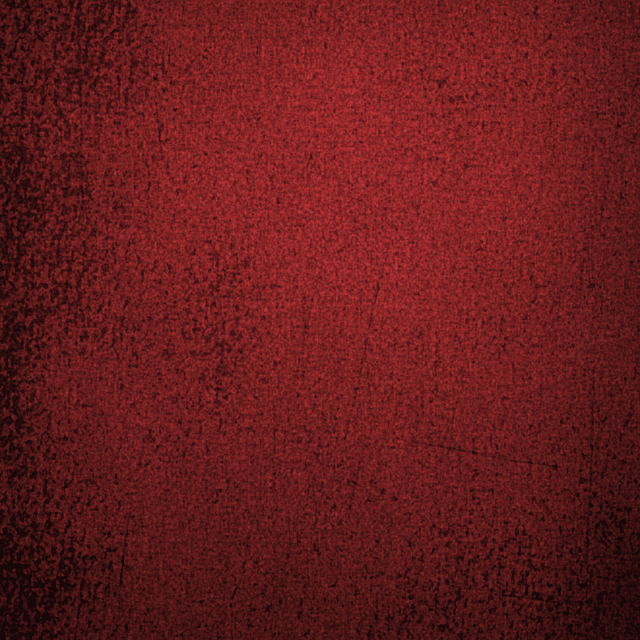
Reproduce this texture procedurally as a WebGL 2 fragment shader.

```glsl
#version 300 es
precision highp float;
// Worn, dark red leathery surface: a soft pool of light over fine grain,
// with speckled stains on the left and lower right and long thin scratches.
// Layers of gradient noise set the tone; a loop scatters the scratches.
uniform vec2 u_resolution;
out vec4 outColor;

vec2 hash2(vec2 p) {
    vec3 q = fract(p.xyx * vec3(0.1031, 0.1030, 0.0973));
    q += dot(q, q.yzx + 33.33);
    return fract((q.xx + q.yz) * q.zy);
}

float corner(vec2 cell, vec2 offset) {
    float angle = 6.2832 * hash2(cell).x;
    return dot(vec2(cos(angle), sin(angle)), offset);
}

// Gradient noise, roughly -1 to 1
float noise(vec2 p) {
    vec2 i = floor(p), f = p - i;
    vec2 u = f * f * f * (f * (f * 6.0 - 15.0) + 10.0);
    vec2 e = vec2(1.0, 0.0);
    float low = mix(corner(i, f), corner(i + e.xy, f - e.xy), u.x);
    float high = mix(corner(i + e.yx, f - e.yx), corner(i + e.xx, f - e.xx), u.x);
    return 1.4 * mix(low, high, u.y);
}

float fbm(vec2 p) {
    float sum = 0.0, amplitude = 0.7;
    for (int i = 0; i < 5; i++) {
        sum += amplitude * noise(p);
        p = mat2(1.6, 1.2, -1.2, 1.6) * p + 17.3;
        amplitude *= 0.55;
    }
    return sum;
}

float blob(vec2 p, vec2 center, vec2 size) {
    vec2 q = (p - center) / size;
    return exp(-dot(q, q));
}

// Tapered groove: dark core with a faint lit rim on one side
float scratch(vec2 p, vec2 start, vec2 run, float width) {
    float along = clamp(dot(p - start, run) / dot(run, run), 0.0, 1.0);
    vec2 away = p - start - run * along;
    float side = dot(away, normalize(vec2(run.y, -run.x)));
    float soft = 0.7 / u_resolution.y + 0.0005;
    float core = 1.0 - smoothstep(width - soft, width + soft, length(away));
    float rim = 1.0 - smoothstep(width - soft, width + soft, length(away) + abs(side - 0.003) - abs(side) + 0.001);
    float taper = smoothstep(0.0, 0.25, along) * (1.0 - smoothstep(0.6, 1.0, along));
    return (core - 0.25 * rim * (1.0 - core)) * taper;
}

float scratches(vec2 p) {
    vec2 q = p + 0.005 * noise(p * 6.0) + 0.0015 * noise(p * 38.0);
    float sum = 0.0;
    for (int i = 0; i < 42; i++) {
        float id = float(i);
        vec2 place = hash2(vec2(id, 3.7)), shape = hash2(vec2(id, 61.2));
        float reach = 0.12 + 0.42 * shape.x * shape.x;
        float strength = 0.25 + 0.75 * shape.y * shape.y;
        vec2 start = vec2(place.x, place.y * 1.1 - 0.15);
        vec2 run = reach * vec2(mix(-0.12, 0.3, fract(shape.y * 7.3)), 1.0);
        if (i >= 38) {         // faint rising marks on the right
            start = vec2(0.6, 0.4) + 0.3 * place;
            run = 0.5 * reach * vec2(0.9, 1.0);
            strength *= 0.5;
        } else if (i >= 28) {  // shallow marks at the lower right
            start = vec2(0.52, 0.03) + vec2(0.33, 0.3) * place;
            run = reach * vec2(1.0, -0.04 - 0.14 * shape.y);
        }
        sum += strength * scratch(q, start, run, 0.0007 + 0.0009 * shape.y);
    }
    return sum * (0.65 + 0.35 * smoothstep(-0.3, 0.3, noise(p * vec2(70.0, 35.0))));
}

void main() {
    vec2 p = gl_FragCoord.xy / u_resolution;
    vec2 leaned = vec2(p.x - 0.13 * p.y, p.y);
    float clouds = fbm(p * 4.0 + 5.0);

    // Broad light, fading toward the borders
    float tone = 0.31 + 0.27 * blob(p, vec2(0.55, 0.73), vec2(0.53, 0.5));
    tone -= 0.13 * smoothstep(0.78, 1.03, p.x) * (1.0 - 0.5 * p.y);
    tone -= 0.06 * (1.0 - smoothstep(0.0, 0.22, p.y)) + 0.03 * smoothstep(0.9, 1.0, p.y);
    tone -= 0.05 * (1.0 - smoothstep(0.0, 0.1, p.x));
    tone += 0.035 * clouds + 0.025 * noise(leaned * vec2(75.0, 5.0));

    // Stains broken up into dark specks and leaning streaks
    float stain = 0.2 + 0.22 * fbm(leaned * vec2(9.0, 5.0) + 31.0);
    stain += 0.45 * (1.0 - smoothstep(0.02, 0.3, leaned.x + 0.08 + 0.1 * clouds));
    stain += 0.28 * blob(p, vec2(0.32, 0.5), vec2(0.12, 0.16));
    stain += 0.3 * blob(p, vec2(0.82, 0.08), vec2(0.28, 0.16));
    stain += 0.2 * blob(p, vec2(0.7, 0.86), vec2(0.12, 0.04));
    float specks = noise(leaned * vec2(105.0, 75.0)) + 0.9 * noise(p * vec2(190.0, 160.0) + 9.0);
    specks += 0.4 * noise(leaned * vec2(130.0, 14.0));
    tone -= 0.19 * smoothstep(0.0, 0.4, stain + 0.55 * specks - 0.45);

    // Fine pebbled grain with a slight weave
    float grain = noise(p * vec2(225.0, 195.0)) + 0.6 * noise(p * vec2(125.0, 110.0) + 43.0);
    grain += 0.8 * noise(p * 330.0 + 71.0);
    grain += 0.35 * noise(p * vec2(240.0, 30.0)) + 0.25 * noise(p * vec2(30.0, 240.0));
    tone += (0.07 + 0.16 * tone) * grain;

    tone = clamp(tone - 0.17 * scratches(p), 0.09, 0.72);

    // Red ramp with small shifts of saturation
    float pale = 0.265 + 0.06 * noise(p * 170.0 + 12.0);
    outColor = vec4(tone, tone * pale + 0.003, tone * (pale + 0.008) + 0.004, 1.0);
}
```
